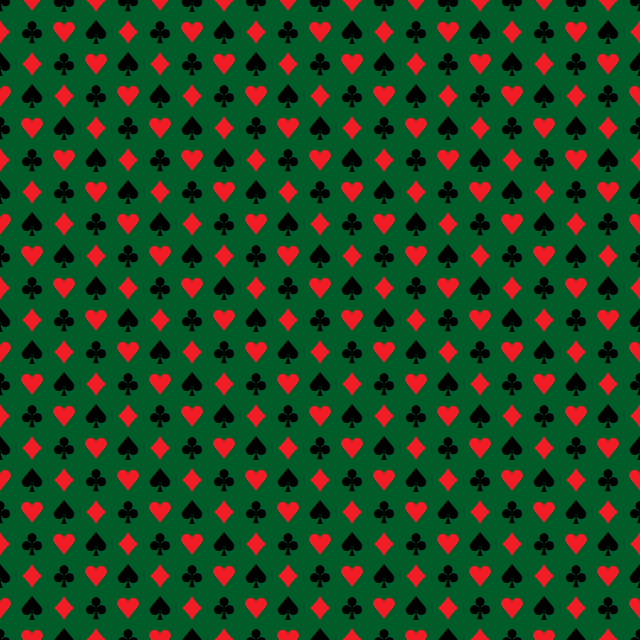
Write a WebGL 2 fragment shader that draws this pattern.

```glsl
#version 300 es
precision highp float;
// Card suits in diagonal sequence on a plain green ground, 20 by 20 repeats.

uniform vec2 u_resolution;
out vec4 fragColor;

const float REPEATS = 20.0;  // a multiple of 4, so the suit order wraps
const vec3 GREEN = vec3(0.0, 0.36, 0.16);
const vec3 BLACK = vec3(0.0, 0.003, 0.0);
const vec3 RED = vec3(0.94, 0.11, 0.15);

// Sizes are fractions of one cell
const vec2 HEART_LOBE = vec2(0.165, 0.145);
const float HEART_RADIUS = 0.172;
const float HEART_TIP = -0.335;
const vec2 SPADE_LOBE = vec2(0.165, 0.065);
const float SPADE_RADIUS = 0.153;
const float SPADE_TIP = -0.375;
const vec2 DIAMOND_HALF = vec2(0.315, 0.375);
const float DIAMOND_SAG = 0.022;
const vec2 CLUB_TOP = vec2(0.0, 0.195);
const vec2 CLUB_SIDE = vec2(0.172, -0.055);
const float CLUB_RADIUS = 0.142;
const float STEM_NECK = 0.02;
const float STEM_FOOT = 0.088;

// Signed distance to the line from a to b, positive on its right
float lineSide(vec2 p, vec2 a, vec2 b) {
  vec2 along = normalize(b - a);
  return dot(p - a, vec2(along.y, -along.x));
}

// Two round lobes joined by tangents to a tip pointing down
float lobedBody(vec2 p, vec2 lobe, float radius, float tipY) {
  p.x = abs(p.x);
  vec2 tip = vec2(0.0, tipY);
  vec2 toLobe = lobe - tip;
  float span = length(toLobe);
  float s = radius / span;
  float c = sqrt(1.0 - s * s);
  vec2 tangentDir = mat2(c, -s, s, c) * toLobe / span;
  vec2 tangentPoint = tip + tangentDir * span * c;
  float wedge = max(lineSide(p, tip, tangentPoint),
                    lineSide(p, tangentPoint, vec2(0.0, lobe.y + 0.02)));
  return min(length(p - lobe) - radius, wedge);
}

// Thin neck flaring to a flat foot
float stem(vec2 p, float top, float foot) {
  float t = clamp((top - p.y) / (top - foot), 0.0, 1.0);
  float halfWidth = mix(STEM_NECK, STEM_FOOT, t * t);
  return max(abs(p.x) - halfWidth, max(foot - p.y, p.y - top));
}

float heart(vec2 p) {
  return lobedBody(p, HEART_LOBE, HEART_RADIUS, HEART_TIP);
}

float spade(vec2 p) {
  float body = lobedBody(vec2(p.x, -p.y), SPADE_LOBE, SPADE_RADIUS, SPADE_TIP);
  return min(body, stem(p, -0.08, -0.37));
}

// Each side is a shallow inward arc of a large circle
float diamond(vec2 p) {
  float halfChord = 0.5 * length(DIAMOND_HALF);
  float offset = (halfChord * halfChord / DIAMOND_SAG - DIAMOND_SAG) * 0.5;
  vec2 center = 0.5 * DIAMOND_HALF + normalize(DIAMOND_HALF.yx) * offset;
  return offset + DIAMOND_SAG - length(abs(p) - center);
}

float club(vec2 p) {
  float leaves = min(length(p - CLUB_TOP),
                     length(vec2(abs(p.x), p.y) - CLUB_SIDE)) - CLUB_RADIUS;
  float core = length(p - vec2(0.0, 0.01)) - 0.055;
  return min(min(leaves, core), stem(p, 0.06, -0.35));
}

void main() {
  // Cells centred on the lattice points, so border suits wrap around
  vec2 grid = gl_FragCoord.xy / u_resolution * REPEATS + 0.5;
  vec2 cell = floor(grid);
  vec2 p = fract(grid) - 0.5;

  // Suit order advances along rows and columns
  int suit = int(mod(cell.x + cell.y, 4.0));
  float d = suit == 0 ? club(p)
          : suit == 1 ? heart(p)
          : suit == 2 ? spade(p)
          : diamond(p);
  vec3 ink = suit % 2 == 0 ? BLACK : RED;

  // Edge smoothing over about one pixel
  float edge = 0.6 * REPEATS / min(u_resolution.x, u_resolution.y);
  float cover = 1.0 - smoothstep(-edge, edge, d);
  fragColor = vec4(mix(GREEN, ink, cover), 1.0);
}
```
